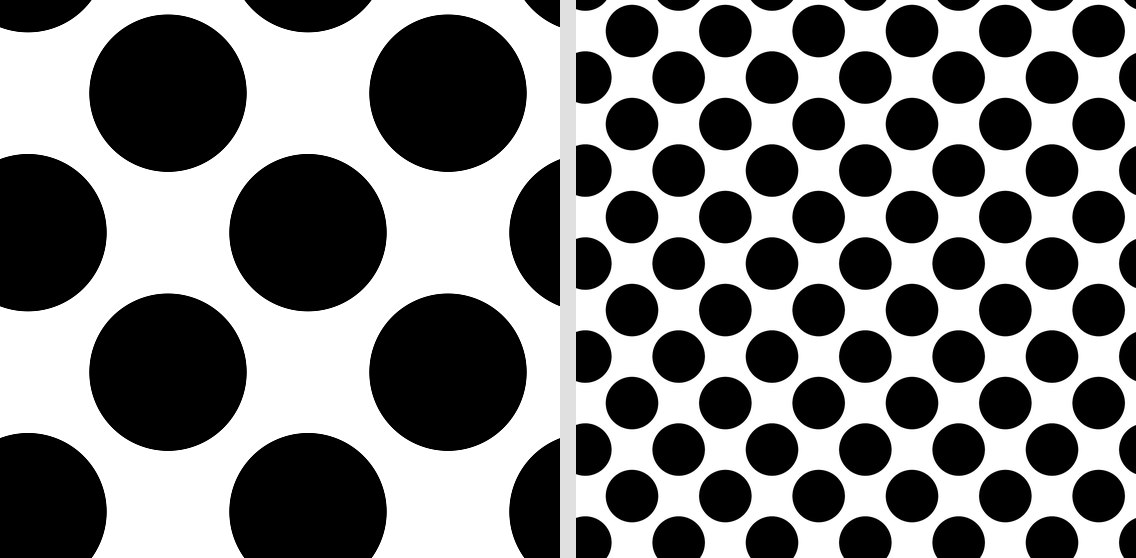
Left, the tile; right, the same tile 3 across and 3 down.
Write a Shadertoy shader that draws this pattern.

```glsl
// Staggered black polka dots on a white ground, tiling seamlessly.

#define REPEATS vec2(2.0, 2.0)      // whole cells across and down
#define DOT_CENTER vec2(0.1, 0.166) // first dot, in cells
#define DOT_RADIUS 0.1411           // in canvas heights
#define DOT_COLOR vec3(0.0)
#define GROUND_COLOR vec3(1.0)

// Distance to the nearest point of a lattice with one point per cell
float latticeDistance(vec2 cellPos, vec2 cellSize) {
    return length((fract(cellPos + 0.5) - 0.5) * cellSize);
}

void mainImage(out vec4 fragColor, in vec2 fragCoord) {
    // Cell size in canvas heights keeps the dots round
    vec2 cellSize = iResolution.xy / (iResolution.y * REPEATS);
    vec2 cellPos = fragCoord / iResolution.xy * REPEATS - DOT_CENTER;

    // Two lattices, offset by half a cell, form the stagger
    float centerDistance = min(latticeDistance(cellPos, cellSize),
                               latticeDistance(cellPos - 0.5, cellSize));

    // Blend across one pixel at the rim
    float halfPixel = 0.5 / iResolution.y;
    float ground = smoothstep(-halfPixel, halfPixel, centerDistance - DOT_RADIUS);

    fragColor = vec4(mix(DOT_COLOR, GROUND_COLOR, ground), 1.0);
}
```
